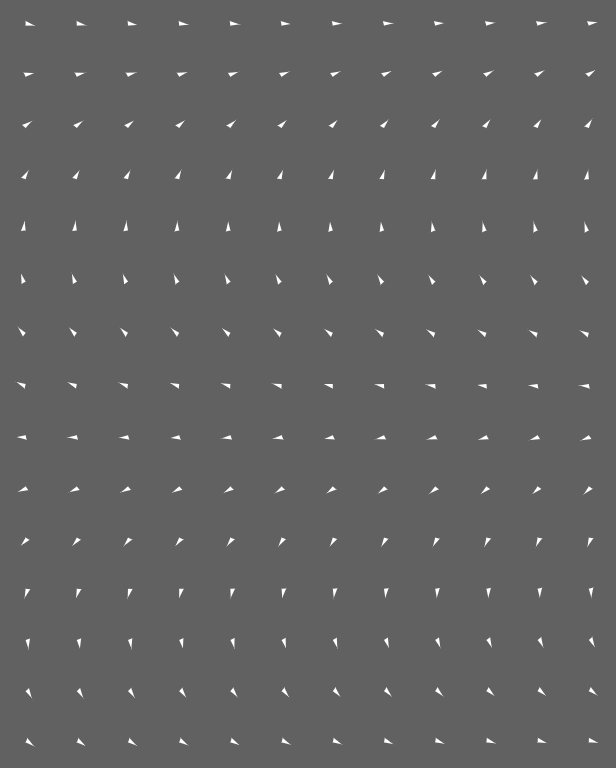
Reproduce this pattern procedurally as a Shadertoy shader.

```glsl
const float TAU = 6.2831853;
const vec2 GRID = vec2(12.0, 15.0);        // columns, rows
const vec2 LEGS = vec2(0.177, 0.09);       // long and short leg, in cells
const vec3 GROUND = vec3(0.38);
const vec3 INK = vec3(1.0);

mat2 rotation(float angle) {
    float c = cos(angle), s = sin(angle);
    return mat2(c, s, -s, c);
}

// Right triangle with its square corner at the origin, legs along +x and +y
float rightTriangle(vec2 p, vec2 legs) {
    float hypotenuse = dot(p - vec2(legs.x, 0.0), normalize(legs.yx));
    return max(hypotenuse, max(-p.x, -p.y));
}

void mainImage(out vec4 fragColor, in vec2 fragCoord) {
    // Square cells, counted from the upper left
    float cellsPerPixel = GRID.y / iResolution.y;
    vec2 grid = vec2(fragCoord.x, iResolution.y - fragCoord.y) * cellsPerPixel;
    vec2 cell = floor(grid);
    vec2 p = (fract(grid) - 0.5) * vec2(1.0, -1.0);

    // One full turn, spread evenly in reading order
    float index = cell.y * GRID.x + cell.x;
    float heading = TAU * index / (GRID.x * GRID.y);
    float d = rightTriangle(rotation(-heading) * p, LEGS);

    // Keep any sliver beyond the last column empty
    float inside = step(cell.x, GRID.x - 0.5);
    float coverage = clamp(0.5 - d / cellsPerPixel, 0.0, 1.0) * inside;
    fragColor = vec4(mix(GROUND, INK, coverage), 1.0);
}
```
